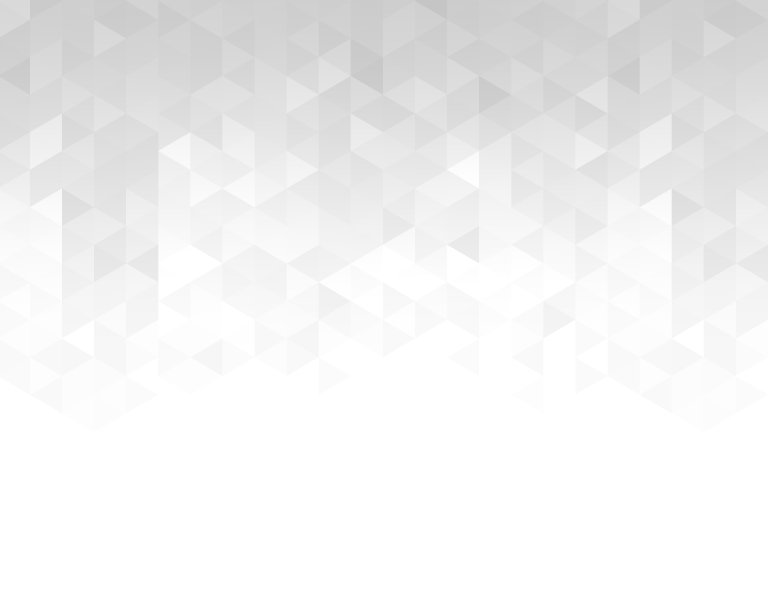
A Shadertoy shader for this background:

```glsl
// A pale mosaic of upright-edged triangles that fades from grey at the top to white.
// Each triangle is found from its column and half-row; its tone is a vertical ramp
// plus soft light pools and hashed jitter, cut off below by a jagged skyline.

#define COLUMNS 23.93      // columns across the canvas
#define HALF_ROWS 32.42    // half triangle sides down the canvas
#define PERIOD 19.0        // columns before the mosaic repeats
#define TOP_TONE 0.805
#define LOW_TONE 0.985
#define JITTER 0.045       // tone spread between triangles
#define ACCENT 0.035       // extra tone of rare triangles
#define SAMPLES 3          // antialiasing samples per axis

// Last solid triangle of each column; a half marks a loose one two steps lower.
const float SKYLINE[19] = float[19](
    20.0, 20.0, 19.0, 19.0, 19.0, 18.5, 18.0, 18.0, 17.0, 17.5,
    17.0, 19.5, 17.0, 18.5, 20.0, 21.0, 22.0, 22.0, 19.5);

float hash(vec2 p) {
    vec3 q = fract(vec3(p.xyx) * 0.1031);
    q += dot(q, q.yzx + 33.33);
    return fract((q.x + q.y) * q.z);
}

float pool(vec2 cell, vec2 center, vec2 radius) {
    vec2 d = (cell - center) / radius;
    return exp(-dot(d, d));
}

// Column and half-row of the triangle that holds the grid point.
vec2 triangleCell(vec2 grid) {
    float column = floor(grid.x);
    float across = grid.x - column;
    column = mod(column, PERIOD);
    float row = floor(grid.y);
    bool pointsRight = mod(row + column, 2.0) > 0.5;
    float reach = pointsRight ? 1.0 - across : across;
    return vec2(column, row + step(reach, grid.y - row));
}

// Broad areas that are lighter or darker than the ramp.
float lightPools(vec2 cell) {
    float light = 0.045 * pool(cell, vec2(1.2, 9.0), vec2(2.2, 4.0));
    light += 0.030 * pool(cell, vec2(8.7, 9.5), vec2(1.5, 2.5));
    light += 0.030 * pool(cell, vec2(10.3, 14.5), vec2(2.5, 2.0));
    light += 0.025 * pool(cell, vec2(6.5, 14.0), vec2(1.2, 2.0));
    light += 0.045 * pool(cell, vec2(14.8, 13.0), vec2(1.0, 2.0));
    light -= 0.030 * pool(cell, vec2(17.0, 13.5), vec2(1.8, 4.0));
    return light;
}

float mosaic(vec2 uv) {
    vec2 grid = vec2((uv.x - 1.0) * COLUMNS + PERIOD,
                     (1.0 - uv.y) * HALF_ROWS - 0.05);
    vec2 cell = triangleCell(grid);

    // Skyline with loose triangles
    float skyline = SKYLINE[int(cell.x)];
    float lastRow = floor(skyline);
    bool loose = fract(skyline) > 0.25 && abs(cell.y - lastRow - 2.0) < 0.5;
    if (cell.y > lastRow + 0.5 && !loose) return 1.0;

    // Ramp, pools and jitter
    float fade = smoothstep(-2.1, 18.6, grid.y);
    float tone = mix(TOP_TONE, LOW_TONE, fade) + lightPools(cell);
    float variation = (hash(cell + 7.0) - 0.5) * JITTER;
    float rare = hash(cell + 61.0);
    variation += ACCENT * (step(0.93, rare) - step(rare, 0.07));
    float strength = mix(0.75, 1.0, pool(cell, vec2(9.0, 9.0), vec2(20.0, 6.0)));
    tone += variation * strength * mix(1.0, 0.6, smoothstep(14.0, 21.0, cell.y));
    return min(tone, 1.0);
}

void mainImage(out vec4 fragColor, in vec2 fragCoord) {
    float tone = 0.0;
    for (int j = 0; j < SAMPLES; j++) {
        for (int i = 0; i < SAMPLES; i++) {
            vec2 offset = (vec2(i, j) + 0.5) / float(SAMPLES) - 0.5;
            tone += mosaic((fragCoord + offset) / iResolution.xy);
        }
    }
    fragColor = vec4(vec3(tone / float(SAMPLES * SAMPLES)), 1.0);
}
```
